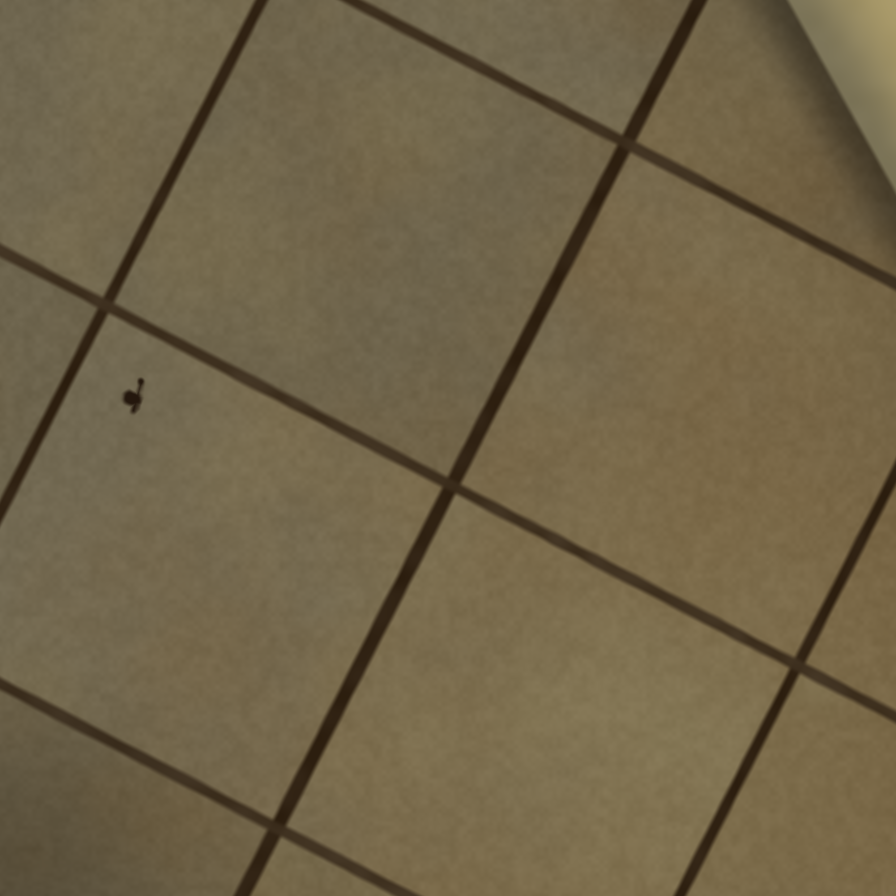
Write a WebGL 2 fragment shader that draws this texture.

```glsl
#version 300 es
precision highp float;
// Worn tan floor tiles on a slanted grid with dark grout, a small chip and a pale corner ledge.

uniform vec2 u_resolution;
out vec4 outColor;

// Grid: one crossing and the two tile edges leaving it
const vec2 CROSSING = vec2(0.504, 0.458);
const vec2 EDGE_A = vec2(0.386, -0.201);
const vec2 EDGE_B = vec2(0.195, 0.382);

// Grout half widths and edge softness
const float STEEP_HALF = 0.0062;
const float MAIN_EXTRA = 0.0018;
const float SHALLOW_HALF = 0.0062;
const float SOFTNESS = 0.0035;

// Colours
const vec3 TILE_GREY = vec3(0.435, 0.400, 0.310);
const vec3 TILE_WARM = vec3(0.460, 0.385, 0.255);
const vec3 TILE_PALE = vec3(0.505, 0.452, 0.320);
const vec3 GROUT_STEEP = vec3(0.185, 0.130, 0.070);
const vec3 GROUT_SHALLOW = vec3(0.235, 0.180, 0.115);
const vec3 CHIP = vec3(0.140, 0.090, 0.050);
const vec3 LEDGE_DIM = vec3(0.480, 0.450, 0.340);
const vec3 LEDGE_LIT = vec3(0.660, 0.600, 0.410);

// Corner ledge: a point on its edge and the direction into it
const vec2 LEDGE_POINT = vec2(0.879, 1.0);
const vec2 LEDGE_NORMAL = vec2(0.871, 0.491);
const float SHADOW_WIDTH = 0.065;

const vec2 CHIP_CENTER = vec2(0.147, 0.555);
const float GRAIN = 0.045;
const float TILE_VARIATION = 0.025;

float hash(vec2 p) {
    vec3 q = fract(p.xyx * 0.1031);
    q += dot(q, q.yzx + 33.33);
    return fract((q.x + q.y) * q.z);
}

float noise(vec2 p) {
    vec2 cell = floor(p), f = fract(p);
    f = f * f * (3.0 - 2.0 * f);
    float low = mix(hash(cell), hash(cell + vec2(1, 0)), f.x);
    float high = mix(hash(cell + vec2(0, 1)), hash(cell + vec2(1, 1)), f.x);
    return mix(low, high, f.y);
}

float fbm(vec2 p) {
    float sum = 0.0, weight = 0.5;
    for (int i = 0; i < 4; i++) {
        sum += weight * noise(p);
        p = mat2(1.6, 1.2, -1.2, 1.6) * p + 7.3;
        weight *= 0.5;
    }
    return sum / 0.9375;
}

// Coverage of a shape whose signed distance is d
float cover(float d, float soft) {
    return 1.0 - smoothstep(-soft, soft, d);
}

float segment(vec2 p, vec2 a, vec2 b) {
    vec2 ab = b - a;
    return length(p - a - ab * clamp(dot(p - a, ab) / dot(ab, ab), 0.0, 1.0));
}

// Tile face: slow stains, a shift per tile and fine grain
vec3 tileColor(vec2 p, vec2 id) {
    float stain = fbm(p * 5.0 + id * 3.7);
    float warmth = smoothstep(0.15, 0.85, 0.55 * p.x + 0.25 * (1.0 - p.y) + 0.6 * (stain - 0.4));
    vec3 color = mix(TILE_GREY, TILE_WARM, warmth);
    float pale = smoothstep(0.45, 0.75, fbm(p * 4.0 + 19.0 + id));
    float sheen = 1.0 - smoothstep(0.0, 0.5, distance(p, vec2(0.72, 0.14)));
    color = mix(color, TILE_PALE, clamp(0.45 * pale + 0.6 * sheen, 0.0, 1.0));
    color += TILE_VARIATION * (hash(id + 40.0) - 0.5);
    float grain = 0.6 * noise(p * 95.0) + 0.4 * noise(p * 210.0) - 0.5;
    return color + GRAIN * grain;
}

void main() {
    vec2 p = gl_FragCoord.xy / u_resolution;
    float pixel = 1.0 / min(u_resolution.x, u_resolution.y);
    float soft = max(SOFTNESS, pixel);

    // Tile coordinates and distance to the nearest grid lines
    vec2 grid = inverse(mat2(EDGE_A, EDGE_B)) * (p - CROSSING);
    vec2 line = round(grid);
    vec2 dist = abs(grid - line) * vec2(length(EDGE_A), length(EDGE_B));
    vec3 color = tileColor(p, floor(grid));

    // Grout, slightly uneven in width and tone
    float wear = noise(p * 45.0) - 0.5;
    float steepHalf = STEEP_HALF + (line.x == 0.0 ? MAIN_EXTRA : 0.0) + 0.001 * wear;
    float shallowHalf = SHALLOW_HALF + 0.0015 * wear;
    color = mix(color, GROUT_STEEP + 0.04 * wear, cover(dist.x - steepHalf, soft));
    color = mix(color, GROUT_SHALLOW + 0.05 * wear, 0.95 * cover(dist.y - shallowHalf, soft));

    // Chip: a round spot with a short tail
    vec2 c = p - CHIP_CENTER;
    float chip = min(length(c * vec2(1.0, 1.2)) - 0.010, segment(c, vec2(0.002, -0.013), vec2(0.011, 0.019)) - 0.003);
    color = mix(color, CHIP, cover(chip + 0.004 * (noise(p * 160.0) - 0.5), soft));

    // Dim lower left corner, then the ledge with its shadow
    color *= 1.0 - 0.22 * (1.0 - smoothstep(0.0, 0.32, length(p)));
    float ledge = dot(p - LEDGE_POINT, LEDGE_NORMAL);
    color *= 1.0 - 0.32 * smoothstep(-SHADOW_WIDTH, 0.0, ledge) - 0.08 * smoothstep(-0.25, 0.0, ledge);
    vec3 ledgeColor = mix(LEDGE_DIM, LEDGE_LIT, smoothstep(0.0, 0.1, ledge)) + 0.02 * wear;
    color = mix(color, ledgeColor, cover(-ledge, soft));

    outColor = vec4(color, 1.0);
}
```
